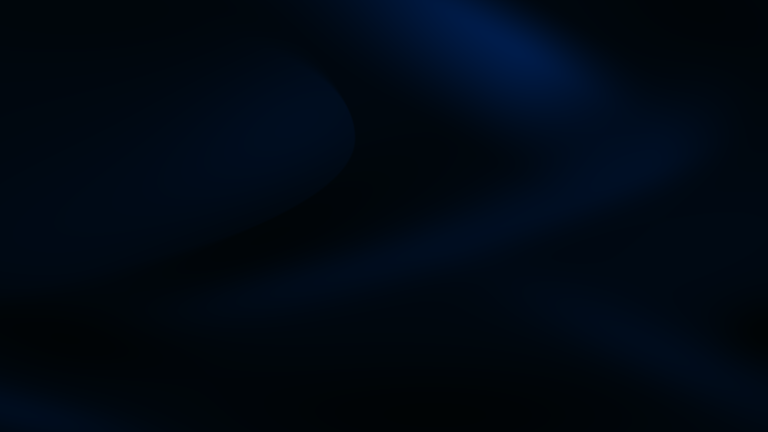
Give the GLSL for this background, as a WebGL 2 fragment shader.

```glsl
#version 300 es
precision highp float;
// Dark navy folds of soft light, like silk in a dim room.
// Tilted gaussian glows, one curved ribbon and one crisp-edged lobe
// are summed into a single light level, which is then tinted blue.
uniform vec2 u_resolution;
out vec4 fragColor;

// Elliptical gaussian, tilted by an angle, with radii along and across it
float glow(vec2 p, vec2 center, float angle, vec2 radii) {
  vec2 d = p - center;
  float c = cos(angle), s = sin(angle);
  vec2 q = vec2(c * d.x + s * d.y, c * d.y - s * d.x) / radii;
  return exp(-dot(q, q));
}

// Rounded lobe at the left: a parabola with its tip facing right
float lobe(vec2 p) {
  float h = p.y - 0.68;
  float bend = h < 0.0 ? 5.6 : 3.5;
  float dist = (0.822 - bend * h * h - p.x) / length(vec2(1.0, 2.0 * bend * h));
  float blur = 0.003 + 0.05 * smoothstep(0.08, 0.28, h)
             + 0.03 * smoothstep(0.2, 0.36, -h);
  float inside = smoothstep(-blur, blur, dist);
  float light = 0.055 * glow(p, vec2(0.72, 0.73), 0.5, vec2(0.32, 0.17))
              + 0.026 * glow(p, vec2(0.25, 0.52), 0.35, vec2(0.6, 0.2));
  return inside * light;
}

// Bright diagonal sheet at the top, softer on its lower side
float sheet(vec2 p) {
  float across = 0.5 * p.x + 0.866 * p.y;
  float along = 0.866 * p.x - 0.5 * p.y;
  float body = smoothstep(1.10, 1.40, across)
             * (1.0 - smoothstep(1.35, 1.50, across));
  float reach = along < 0.58 ? 0.48 : 0.24;
  float fade = (along - 0.58) / reach;
  return 0.25 * body * exp(-fade * fade);
}

// Long ribbon that sweeps from the right fold down to the left
float ribbon(vec2 p) {
  float x = p.x - 0.463;
  float d = p.y - (0.294 + 0.18 * x + 0.12 * x * x);
  float width = d > 0.0 ? mix(0.06, 0.13, smoothstep(0.8, 1.6, p.x)) : 0.065;
  float ends = smoothstep(0.1, 0.7, p.x) * (1.0 - smoothstep(1.5, 1.76, p.x));
  return mix(0.05, 0.075, smoothstep(0.5, 1.5, p.x)) * ends
       * exp(-d * d / (width * width));
}

void main() {
  vec2 p = gl_FragCoord.xy / u_resolution.y;

  // Base level and main folds
  float light = 0.058 + lobe(p) + sheet(p) + ribbon(p);

  // Faint light in the lower corners and along the right side
  light += 0.065 * glow(p, vec2(0.03, 0.05), -0.25, vec2(0.34, 0.055));
  light += 0.055 * glow(p, vec2(1.56, 0.17), -0.42, vec2(0.38, 0.075));
  light += 0.018 * glow(p, vec2(1.60, 0.42), 0.3, vec2(0.4, 0.15));

  // Shadows between the folds
  light -= 0.030 * glow(p, vec2(0.60, 0.43), 0.48, vec2(0.45, 0.11));
  light -= 0.030 * glow(p, vec2(0.05, 0.24), -0.2, vec2(0.45, 0.09));
  light -= 0.038 * glow(p, vec2(1.02, 0.04), 0.0, vec2(0.55, 0.14));
  light -= 0.026 * glow(p, vec2(1.62, 0.98), -0.4, vec2(0.3, 0.15));
  light -= 0.040 * glow(p, vec2(1.78, 0.23), 0.0, vec2(0.11, 0.08));
  light -= 0.016 * glow(p, vec2(0.20, 0.97), 0.0, vec2(0.5, 0.12));

  light = max(light, 0.015);
  fragColor = vec4(0.0, 0.008 + 0.35 * light, light, 1.0);
}
```
